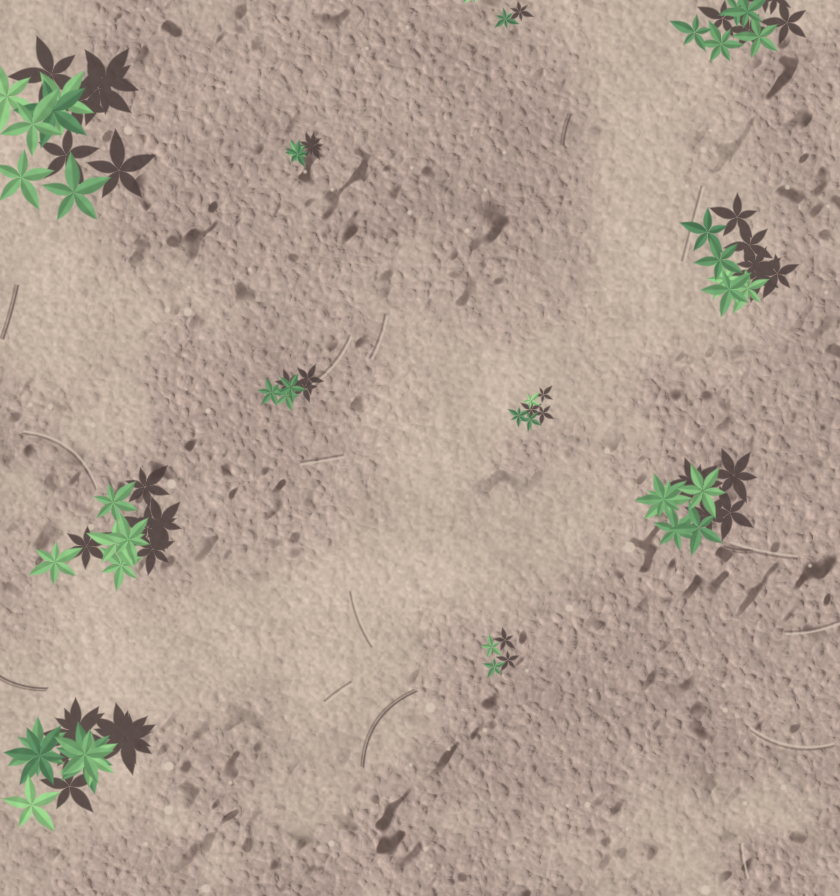
Reproduce this texture procedurally as a Shadertoy shader.

```glsl
// Dry crumbly soil seen from above, with worn sandy tracks, twigs and seedlings.
// Clods are lit bumps in jittered cells; each seedling is a cluster of palmate
// leaves, drawn once as a shadow to the upper right and once in green.

float hash(vec2 p) {
    return fract(sin(dot(p, vec2(127.1, 311.7))) * 43758.55);
}

vec2 hash2(vec2 p) {
    return vec2(hash(p), hash(p + 17.3));
}

float noise(vec2 p) {
    vec2 c = floor(p), f = fract(p);
    f = f * f * (3.0 - 2.0 * f);
    return mix(mix(hash(c), hash(c + vec2(1, 0)), f.x),
               mix(hash(c + vec2(0, 1)), hash(c + 1.0), f.x), f.y);
}

float fbm(vec2 p) {
    return 0.5 * noise(p) + 0.3 * noise(p * 2.1 + 5.0) + 0.2 * noise(p * 4.3 + 9.0);
}

// Soft coverage of a shape from its signed distance
float fill(float d) {
    float soft = max(0.0014, 0.7 / iResolution.y);
    return 1.0 - smoothstep(-soft, soft, d);
}

float segment(vec2 p, vec2 a, vec2 b) {
    vec2 ab = b - a;
    return length(p - a - ab * clamp(dot(p - a, ab) / dot(ab, ab), 0.0, 1.0));
}

// Height of rounded clods, one per cell
float clods(vec2 p) {
    vec2 c = floor(p);
    float height = 0.0;
    for (int y = -1; y <= 1; y++)
    for (int x = -1; x <= 1; x++) {
        vec2 cell = c + vec2(x, y);
        vec2 d = cell + hash2(cell) - p;
        float size = 0.3 + 0.4 * hash(cell + 7.3);
        height = max(height, size - dot(d, d) / size);
    }
    return height;
}

// Palmate leaf: x is the distance to its outline, y the side of the midrib
vec2 palmLeaf(vec2 p, float size, float seed) {
    float count = 5.0 + floor(2.0 * hash(vec2(seed, 3.0)));
    float sector = 6.28318 / count;
    float angle = atan(p.y, p.x) + seed;
    float id = floor(angle / sector + 0.5);
    angle -= id * sector;
    vec2 q = length(p) * vec2(cos(angle), sin(angle));
    float len = size * (0.6 + 0.4 * hash(vec2(mod(id, count), seed)));
    float t = clamp(q.x / len, 0.0, 1.0);
    float width = 0.18 * len * sin(3.14159 * pow(t, 0.85));
    return vec2(max(abs(q.y) - width, q.x - len), q.y / len);
}

vec3 soil(vec2 p) {
    // Smooth sand along the tracks, rough crumbs elsewhere
    vec2 w = p + 0.1 * (vec2(fbm(p * 7.0), fbm(p * 7.0 + 30.0)) - 0.5);
    float track = min(segment(w, vec2(0.71, 1.05), vec2(0.75, 0.66)),
                      segment(w, vec2(0.5, 0.56), vec2(0.4, 0.25)));
    track = min(track, segment(w, vec2(0.62, 0.42), vec2(0.0, 0.2)));
    track = min(track, segment(w, vec2(0.0, 1.0), vec2(0.06, 0.62)));
    float rough = smoothstep(0.02, 0.15, track) * smoothstep(0.15, 0.6, fbm(p * 9.0 + 3.0));
    vec3 col = mix(vec3(0.765, 0.695, 0.635), vec3(0.685, 0.605, 0.565), rough);
    col *= 0.93 + 0.14 * fbm(p * 14.0 + 50.0);

    // Clods in two sizes, lit from the lower left
    vec2 q = p + 0.006 * vec2(noise(p * 60.0), noise(p * 60.0 + 8.0));
    vec2 away = vec2(0.22, 0.12);
    float relief = 0.6 * (clods(q * 72.0 + away) - clods(q * 72.0))
                 + 0.4 * (clods(q * 125.0 + away) - clods(q * 125.0));
    col *= 1.0 + (0.2 + 0.3 * rough) * relief;
    col = mix(col, vec3(0.43, 0.36, 0.335), 0.75 * (0.12 + rough) * smoothstep(0.1, 0.4, -relief));

    // Slanted dark pits, fine grain and a few pale pebbles
    vec2 slant = mat2(0.8, 0.45, -0.6, 0.7) * q;
    float pit = smoothstep(0.7, 0.9, noise(slant * vec2(85.0, 60.0)));
    pit *= smoothstep(0.3, 0.65, noise(p * 16.0 + 4.0));
    col = mix(col, vec3(0.33, 0.27, 0.25), 0.8 * pit * rough);
    col *= 0.95 + 0.1 * noise(p * 260.0);
    vec2 cell = floor(p * 45.0);
    float pebble = length(fract(p * 45.0) - 0.3 - 0.4 * hash2(cell)) / 45.0;
    float radius = 0.002 + 0.004 * pow(hash(cell + 2.0), 4.0);
    return mix(col, vec3(0.85, 0.79, 0.72), 0.8 * step(0.965, hash(cell + 5.0)) * fill(pebble - radius));
}

void mainImage(out vec4 fragColor, in vec2 fragCoord) {
    vec2 p = fragCoord / iResolution.y;
    vec3 col = soil(p);

    // Bent twigs, pale or dark, each with a thin shadow
    for (float i = 0.0; i < 16.0; i++) {
        vec2 v = p - hash2(vec2(i, 41.0)) * vec2(0.94, 1.0);
        float a = 3.14159 * hash(vec2(i, 53.0));
        v = mat2(cos(a), -sin(a), sin(a), cos(a)) * v;
        float len = 0.015 + 0.04 * hash(vec2(i, 67.0));
        float bend = v.y + 12.0 * (hash(vec2(i, 71.0)) - 0.5) * v.x * v.x;
        float end = abs(v.x) - len;
        vec3 bark = mix(vec3(0.82, 0.76, 0.7), vec3(0.42, 0.36, 0.34), step(0.7, hash(vec2(i, 83.0))));
        col = mix(col, vec3(0.4, 0.33, 0.31), 0.5 * fill(max(abs(bend - 0.003) - 0.001, end)));
        col = mix(col, bark, 0.85 * fill(max(abs(bend) - 0.0011, end)));
    }

    // Seedlings, larger towards the left and right sides
    float shade = 0.0;
    vec4 green = vec4(0.0);
    for (float i = 0.0; i < 11.0; i++) {
        vec2 place = fract(vec2(0.07, 0.85) + i * vec2(0.7549, 0.5698));
        float side = abs(place.x - 0.5) * 2.0;
        float size = (0.016 + 0.046 * side * side) * (1.0 - 0.025 * i);
        vec2 v = p - place * vec2(0.94, 1.0);
        if (length(v) > 4.5 * size) continue;
        for (float j = 0.0; j < 1.0 + 5.0 * side; j++) {
            vec2 key = vec2(i, j + 90.0);
            vec2 u = v - size * 2.6 * (hash2(key) - 0.5);
            float seed = 6.0 * hash(key + 4.0);
            shade = max(shade, fill(palmLeaf(u - size * vec2(1.0, 0.5), size, seed).x));
            vec2 leaf = palmLeaf(u, size, seed);
            vec3 tint = mix(vec3(0.3, 0.47, 0.33), vec3(0.55, 0.76, 0.5), hash(key + 8.0));
            tint *= 0.88 + 0.2 * smoothstep(-0.04, 0.04, leaf.y) + 0.1 * noise(p * 130.0);
            green = mix(green, vec4(tint, 1.0), fill(leaf.x));
        }
    }
    col = mix(col, vec3(0.29, 0.24, 0.23), 0.85 * shade);
    col = col * (1.0 - green.a) + green.rgb;
    fragColor = vec4(col, 1.0);
}
```
